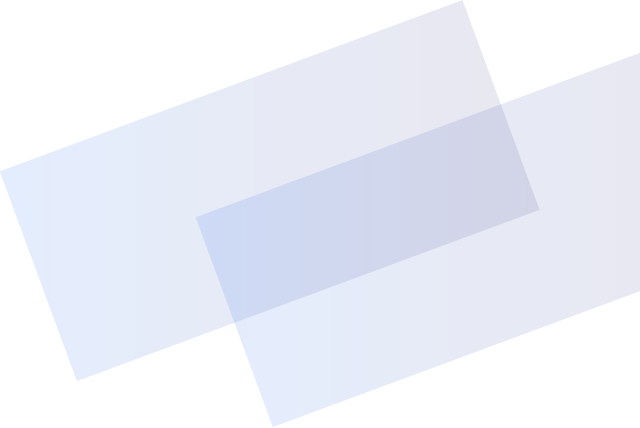
Give the GLSL for this background, as a Shadertoy shader.

```glsl
#define TILT 0.3535
#define HALF_SIZE vec2(0.5780, 0.2612)
#define UPPER_CENTER vec2(0.6320, 0.5547)
#define LOWER_CENTER vec2(1.0912, 0.4473)
#define PAPER vec3(1.0)
#define TINT_LEFT vec3(0.894, 0.929, 0.994)
#define TINT_MIDDLE vec3(0.905, 0.919, 0.963)
#define TINT_RIGHT vec3(0.911, 0.906, 0.942)

// Signed distance to an axis-aligned box
float boxDistance(vec2 p, vec2 halfSize) {
    vec2 d = abs(p) - halfSize;
    return length(max(d, 0.0)) + min(max(d.x, d.y), 0.0);
}

// Horizontal three-stop tint, t from 0 to 1
vec3 tintAt(float t) {
    vec3 firstHalf = mix(TINT_LEFT, TINT_MIDDLE, clamp(2.0 * t, 0.0, 1.0));
    return mix(firstHalf, TINT_RIGHT, clamp(2.0 * t - 1.0, 0.0, 1.0));
}

// Filter colour of one tilted translucent pane
vec3 pane(vec2 p, vec2 center, float pixelSize) {
    float c = cos(TILT), s = sin(TILT);
    vec2 q = p - center;
    vec2 local = vec2(c * q.x + s * q.y, c * q.y - s * q.x);
    float coverage = clamp(0.5 - boxDistance(local, HALF_SIZE) / pixelSize, 0.0, 1.0);

    // The tint spans the width of the tilted pane
    float halfSpan = dot(HALF_SIZE, vec2(c, s));
    return mix(vec3(1.0), tintAt(0.5 + 0.5 * q.x / halfSpan), coverage);
}

void mainImage(out vec4 fragColor, in vec2 fragCoord) {
    // Canvas is 1.5 units wide and 1 unit high
    vec2 p = fragCoord / iResolution.xy * vec2(1.5, 1.0);
    float pixelSize = 1.0 / iResolution.y;

    // Overlapping panes multiply
    vec3 color = PAPER;
    color *= pane(p, UPPER_CENTER, pixelSize);
    color *= pane(p, LOWER_CENTER, pixelSize);
    fragColor = vec4(color, 1.0);
}
```
